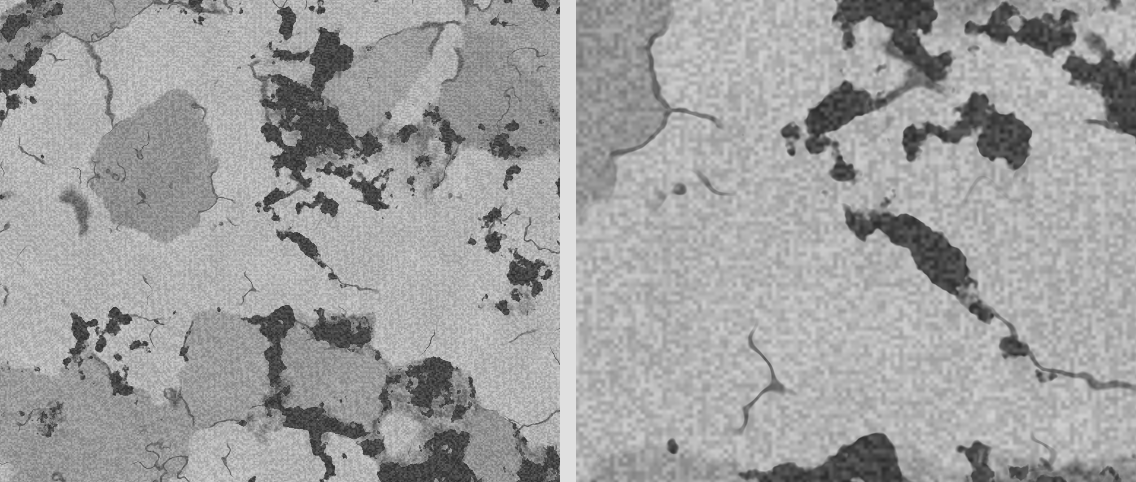
Left, the full canvas; right, a detail of the centre.
Give the GLSL for this texture, as a Shadertoy shader.

```glsl
#define GRAIN_DENSITY 5.2
#define LIGHT_SHARE 0.66
#define LIGHT_TONE 0.705
#define MID_TONE 0.59
#define CLAY_TONE 0.52
#define PORE_TONE 0.275
#define PORE_BIAS -0.10
#define PORE_ROUGHNESS 0.8
#define FILM_NOISE 0.20

float hash(vec2 p) {
    return fract(sin(dot(p, vec2(127.1, 311.7))) * 43758.5453);
}

float noise(vec2 p) {
    vec2 i = floor(p), f = fract(p);
    f = f * f * (3.0 - 2.0 * f);
    return mix(mix(hash(i), hash(i + vec2(1, 0)), f.x),
               mix(hash(i + vec2(0, 1)), hash(i + vec2(1, 1)), f.x), f.y);
}

// Fractal noise centred on zero
float fbm(vec2 p) {
    float sum = 0.0, amp = 0.533;
    for (int i = 0; i < 4; i++) {
        sum += amp * (noise(p) - 0.5);
        p = mat2(1.6, 1.2, -1.2, 1.6) * p + 17.3;
        amp *= 0.5;
    }
    return sum;
}

// Packed grains: x = distance to the border, y = own seed, z = neighbour's seed
vec3 grains(vec2 p) {
    vec2 cell = floor(p);
    float nearest = 9.0, second = 9.0, seed = 0.0, otherSeed = 0.0;
    for (int y = -2; y <= 2; y++)
    for (int x = -2; x <= 2; x++) {
        vec2 id = cell + vec2(x, y);
        float h = hash(id + 5.7);
        vec2 d = id + vec2(hash(id), hash(id + 31.4)) - p;
        float angle = 6.2832 * hash(id + 71.2);
        vec2 axis = vec2(cos(angle), sin(angle));
        d -= 0.3 * axis * dot(d, axis);
        float dist = length(d) * mix(0.85, 1.3, hash(id + 12.9));
        if (dist < nearest) {
            second = nearest; otherSeed = seed;
            nearest = dist; seed = h;
        } else if (dist < second) {
            second = dist; otherSeed = h;
        }
    }
    return vec3(second - nearest, seed, otherSeed);
}

float mineralTone(float seed) {
    float mid = MID_TONE + 0.07 * (fract(seed * 17.0) - 0.5);
    return mix(LIGHT_TONE, mid, step(LIGHT_SHARE, seed));
}

void mainImage(out vec4 fragColor, in vec2 fragCoord) {
    vec2 p = fragCoord / iResolution.y;

    // Grains with wavy, slightly ragged borders
    vec2 warp = vec2(fbm(p * 9.0), fbm(p * 9.0 + 40.0));
    vec2 ragged = vec2(fbm(p * 50.0 + 8.0), fbm(p * 50.0 + 60.0));
    vec3 grain = grains((p + 0.10 * warp + 0.014 * ragged) * GRAIN_DENSITY);
    float edge = grain.x;
    float own = mineralTone(grain.y);
    float gray = mix(0.5 * (own + mineralTone(grain.z)), own, smoothstep(0.0, 0.03, edge));
    gray += 0.07 * fbm(p * 16.0 + 90.0);

    // Open space gathers between grains; solid grains resist it
    float body = smoothstep(0.03, 0.3, edge) * mix(0.1, 0.5, fract(grain.y * 29.0));
    float openness = 1.6 * fbm(p * 4.6 + 23.0) - body + PORE_BIAS;

    // Speckled clay around the pores
    float fine = fbm(p * 85.0 + 11.0);
    float clay = smoothstep(-0.2, -0.04, openness)
               * smoothstep(-0.08, 0.08, fbm(p * 4.0 + 150.0));
    gray = mix(gray, CLAY_TONE + 0.6 * fine, 0.85 * clay);

    // Short fissures along borders and inside grains
    float border = (1.0 - smoothstep(0.008, 0.035, edge))
                 * smoothstep(0.62, 0.75, noise(p * 13.0 + 3.0));
    float fissure = (1.0 - smoothstep(0.004, 0.016, abs(fbm(p * 11.0 + 210.0))))
                  * smoothstep(0.66, 0.82, noise(p * 17.0 + 55.0));
    gray = mix(gray, 0.36, 0.85 * max(border, fissure));

    // Dark pores with frayed rims
    float rough = PORE_ROUGHNESS * fbm(p * 42.0 + 70.0) + 0.5 * clay * fine;
    float pore = smoothstep(-0.035, 0.035, openness + rough);
    gray = mix(gray, PORE_TONE + 0.05 * fine, pore);

    // Detector noise
    gray += FILM_NOISE * (noise(p * 330.0) - 0.5);
    fragColor = vec4(vec3(clamp(gray, 0.0, 1.0)), 1.0);
}
```
